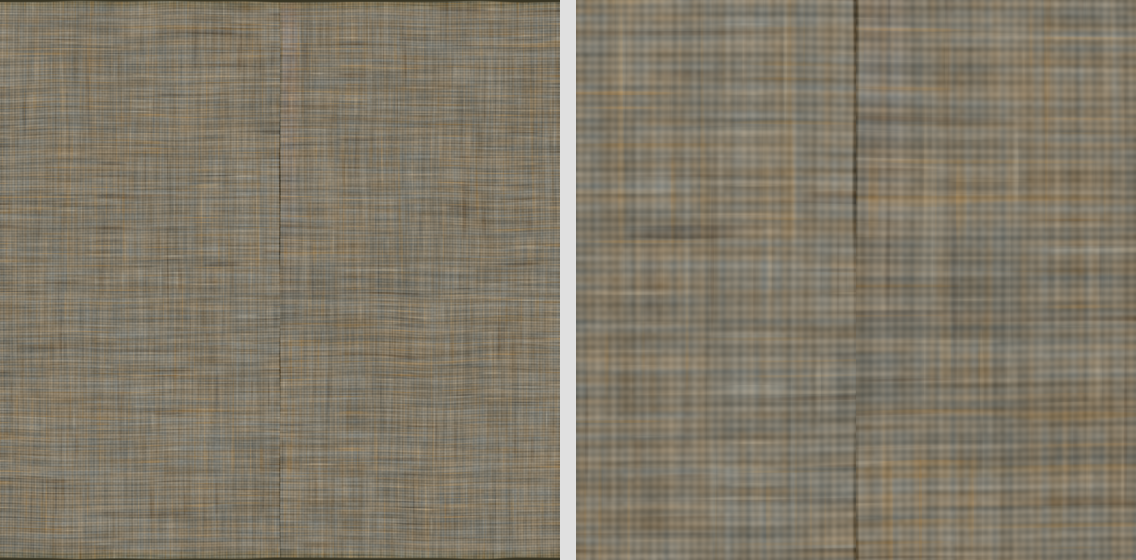
Left, the full canvas; right, a detail of the centre.
Write a WebGL 1 fragment shader that draws this texture.

```glsl
precision highp float;
uniform vec2 u_resolution;

float hash(vec2 p) {
  return fract(sin(dot(p, vec2(127.1, 311.7))) * 43758.5453);
}

float noise(vec2 p) {
  vec2 cell = floor(p);
  vec2 f = fract(p);
  f = f * f * (3.0 - 2.0 * f);
  float low = mix(hash(cell), hash(cell + vec2(1.0, 0.0)), f.x);
  float high = mix(hash(cell + vec2(0.0, 1.0)), hash(cell + vec2(1.0, 1.0)), f.x);
  return mix(low, high, f.y);
}

// One set of parallel yarns: x runs along them, y counts across them
vec3 yarns(vec2 p, float seed) {
  float tone = noise(vec2(p.x * 16.0, p.y * 250.0) + seed) - 0.5;
  float bundle = noise(vec2(p.x * 8.0, p.y * 90.0) + seed + 31.0) - 0.5;
  float tint = noise(vec2(p.x * 18.0, p.y * 240.0) + seed + 67.0) - 0.5;
  float ridge = cos(6.2832 * p.y * 205.0);
  vec3 shade = vec3(0.085 * tone + 0.02 * bundle);
  shade += ridge * vec3(0.027, 0.023, 0.019);
  shade += tint * vec3(0.040, 0.0, -0.042);

  // Rare slubs: ochre, pale and dark runs
  float ochre = smoothstep(0.78, 0.96, noise(vec2(p.x * 11.0, p.y * 230.0) + seed + 113.0));
  float pale = smoothstep(0.82, 0.97, noise(vec2(p.x * 16.0, p.y * 240.0) + seed + 171.0));
  float dark = smoothstep(0.80, 0.97, noise(vec2(p.x * 10.0, p.y * 200.0) + seed + 239.0));
  shade += ochre * vec3(0.045, 0.012, -0.03);
  shade += pale * vec3(0.05, 0.046, 0.038);
  shade -= dark * vec3(0.055, 0.06, 0.058);
  return shade;
}

void main() {
  vec2 uv = gl_FragCoord.xy / u_resolution;

  // Slight waviness of the cloth
  vec2 sway = vec2(noise(uv.yx * vec2(7.0, 4.0) + 5.0), noise(uv * vec2(9.0, 5.0) + 19.0)) - 0.5;
  vec2 cloth = uv + sway * vec2(0.002, 0.005);
  float rightPanel = step(0.5, uv.x);

  // Weft and warp over a mottled ground
  vec3 color = vec3(0.502, 0.472, 0.409);
  color += 1.1 * yarns(cloth + vec2(0.37 * rightPanel, 0.0), 11.0);
  color += 0.8 * yarns(cloth.yx, 403.0);
  color += (noise(uv * 7.0 + 53.0) - 0.5) * vec3(0.015, 0.02, 0.025);
  color += (noise(uv * 300.0) - 0.5) * 0.03;

  // Centre seam with a paler, rosy fold beside it
  float seamX = uv.x - 0.5 + 0.003 * (noise(vec2(uv.y * 11.0, 3.0)) - 0.5);
  float seam = 1.0 - smoothstep(0.0006, 0.0024, abs(seamX));
  float fold = smoothstep(0.001, 0.005, seamX) * (1.0 - smoothstep(0.022, 0.038, seamX));
  color += fold * smoothstep(0.35, 0.95, uv.y) * vec3(0.03, 0.012, 0.018);
  color -= seam * (0.02 + 0.13 * noise(vec2(uv.y * 18.0, 8.0)));

  // Dark hems along the top and bottom
  float border = min(uv.y, 1.0 - uv.y) + 0.003 * (noise(vec2(uv.x * 14.0, 2.0)) - 0.5);
  color = mix(vec3(0.24, 0.23, 0.19), color, smoothstep(0.001, 0.005, border));
  color -= (1.0 - smoothstep(0.006, 0.022, border)) * vec3(0.02, 0.022, 0.05);

  gl_FragColor = vec4(clamp(color, 0.0, 1.0), 1.0);
}
```
